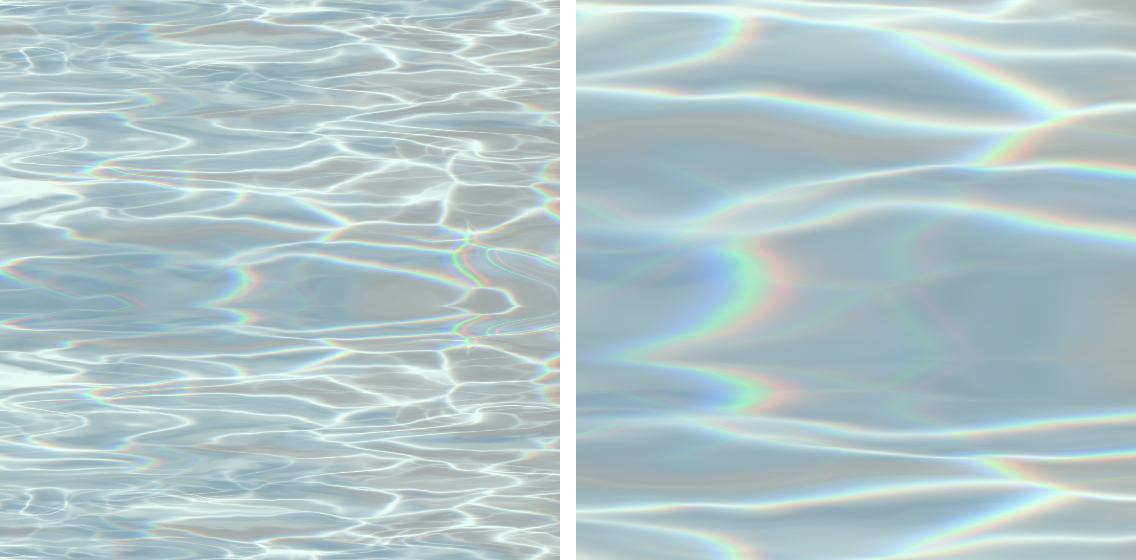
Left, the full canvas; right, a detail of the centre.
Write a Shadertoy shader that draws this texture.

```glsl
// Pale pool water with mirrored, stretched ripples and a web of sunlit caustics.

const float MIRROR_LINE = 0.453;
const vec3 DEEP_BLUE = vec3(0.535, 0.650, 0.705);
const vec3 PALE_BLUE = vec3(0.640, 0.740, 0.760);
const vec3 SAND = vec3(0.635, 0.665, 0.655);
const vec3 HAZE = vec3(0.720, 0.785, 0.765);
const vec3 GLEAM = vec3(0.870, 0.950, 0.930);

float hash(vec2 p) {
    return fract(sin(dot(p, vec2(127.1, 311.7))) * 43758.5453);
}

vec2 hash2(vec2 p) {
    return vec2(hash(p), hash(p + 37.2));
}

float noise(vec2 p) {
    vec2 i = floor(p), f = fract(p);
    f = f * f * f * (f * (f * 6.0 - 15.0) + 10.0);
    float low = mix(hash(i), hash(i + vec2(1, 0)), f.x);
    float high = mix(hash(i + vec2(0, 1)), hash(i + vec2(1, 1)), f.x);
    return mix(low, high, f.y);
}

float fbm(vec2 p) {
    float sum = 0.0, gain = 0.533;
    for (int i = 0; i < 4; i++) {
        sum += gain * noise(p);
        p = p * 2.03 + 17.3;
        gain *= 0.5;
    }
    return sum;
}

// Distance from the fold; the lower side is squeezed near it.
float foldDistance(float y) {
    float d = abs(y - MIRROR_LINE);
    float squeeze = 0.09 * (1.0 - exp(-d / 0.06));
    return y < MIRROR_LINE ? d + squeeze : d;
}

// Ripple space: long flat cells that shrink away from the fold.
vec2 rippleSpace(float x, float d) {
    return vec2((x - 0.5) * (3.2 + 4.0 * d), 11.0 * d + 19.0 * d * d);
}

vec2 warp(vec2 p, float amount) {
    float sway = noise(p * vec2(0.6, 1.1) + 3.7) - 0.5;
    float lift = fbm(p * vec2(0.9, 0.6) + 21.4) - 0.5;
    return p + amount * vec2(1.7 * sway, 1.5 * lift);
}

// Gap between the two nearest cell centres: zero on cell borders.
float cellBorder(vec2 p) {
    vec2 cell = floor(p), f = fract(p);
    float nearest = 8.0, second = 8.0;
    for (int j = -1; j <= 1; j++) {
        for (int i = -1; i <= 1; i++) {
            vec2 o = vec2(i, j);
            float dist = length(o + hash2(cell + o) - f);
            second = min(second, max(nearest, dist));
            nearest = min(nearest, dist);
        }
    }
    return second - nearest;
}

float glowLine(float dist, float width) {
    return exp(-pow(dist / width, 1.4)) + 0.18 * exp(-dist / (4.0 * width));
}

// Main web, closed loops and a fainter, finer web.
float caustics(vec2 p, float d) {
    vec2 q = warp(p, 1.0);
    float vary = noise(p * vec2(1.1, 0.8) + 51.0);
    float web = glowLine(cellBorder(q), 0.045 + 0.07 * d + 0.07 * vary * vary);
    web *= mix(0.35, 1.0, smoothstep(0.2, 0.65, vary));
    float ring = abs(noise(q * vec2(1.1, 1.0) + 8.3) - 0.66);
    float loops = glowLine(ring, 0.020 + 0.03 * d);
    loops *= smoothstep(0.40, 0.75, noise(p * 0.7 + 70.0));
    vec2 r = warp(p * vec2(1.5, 1.4) + 13.0, 1.3);
    float fine = glowLine(cellBorder(r), 0.10 + 0.12 * d);
    fine *= (0.18 + 0.5 * d) * smoothstep(0.3, 0.7, noise(p + 90.0));
    return min(0.85 * web + 0.75 * loops + fine, 1.15);
}

// Each channel bends by a different amount, leaving rainbow fringes.
vec3 dispersedLight(vec2 p, float d) {
    float bend = 0.008 + 0.055 * smoothstep(0.58, 0.8, noise(p * 0.8 + 33.0));
    vec2 shift = vec2(bend, 0.25 * bend);
    return vec3(caustics(p - shift, d), caustics(p, d), caustics(p + shift, d));
}

vec3 waterBody(vec2 p, float x, float d) {
    vec2 q = warp(p, 1.0);
    float streak = fbm(q * vec2(0.8, 1.7) + 5.0);
    vec3 color = mix(DEEP_BLUE, PALE_BLUE, smoothstep(0.30, 0.72, streak));
    float bank = fbm(q * vec2(0.7, 1.1) + 44.0) + 0.42 * smoothstep(0.5, 1.0, x);
    color = mix(color, SAND, 0.85 * smoothstep(0.58, 0.72, bank));
    float mist = fbm(q * vec2(1.1, 2.3) + 61.0);
    float far = smoothstep(0.1, 0.5, d);
    color = mix(color, HAZE, (0.35 + 0.4 * far) * smoothstep(0.46, 0.70, mist));
    return color + 0.035 * (noise(q * vec2(5.0, 9.0)) - 0.5);
}

void mainImage(out vec4 fragColor, in vec2 fragCoord) {
    vec2 uv = fragCoord / iResolution.xy;
    float d = foldDistance(uv.y);
    vec2 p = rippleSpace(uv.x, d);
    vec3 color = mix(waterBody(p, uv.x, d), GLEAM, dispersedLight(p, d));
    fragColor = vec4(clamp(color, 0.0, 1.0), 1.0);
}
```
